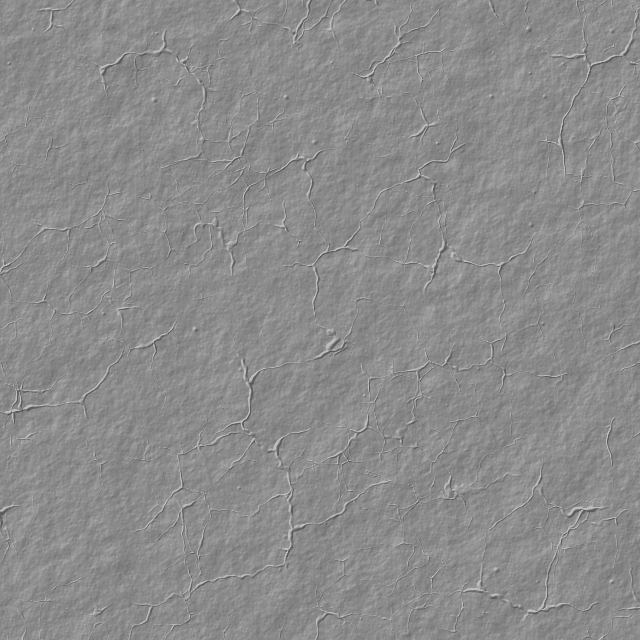
Give the GLSL for this texture map, as a WebGL 2 fragment shader.

```glsl
#version 300 es
precision highp float;
// Grey plaster with raised, branching veins, lit from the upper left.
// A height field of grain, Voronoi-edge veins and small bumps is shaded
// by its slope along the light direction.
uniform vec2 u_resolution;
out vec4 fragColor;

float hash(vec2 p) {
    return fract(sin(dot(p, vec2(127.1, 311.7))) * 43758.545);
}

vec2 hash2(vec2 p) {
    return vec2(hash(p), hash(p + 57.3));
}

float noise(vec2 p) {
    vec2 i = floor(p), f = fract(p);
    f = f * f * (3.0 - 2.0 * f);
    return mix(mix(hash(i), hash(i + vec2(1, 0)), f.x),
               mix(hash(i + vec2(0, 1)), hash(i + vec2(1, 1)), f.x), f.y);
}

// Rough surface: finer octaves are steeper than broad ones
float grain(vec2 p) {
    float height = 0.0, freq = 13.0;
    mat2 turn = mat2(0.8, 0.6, -0.6, 0.8);
    for (int i = 0; i < 5; i++) {
        float steepness = 0.017 + 0.009 * float(i);
        height += steepness * noise(p * freq + float(i) * 17.0) / freq;
        p = turn * p;
        freq *= 2.2;
    }
    return height;
}

// Vector noise around zero
vec2 jitter(vec2 p) {
    return vec2(noise(p), noise(p + 31.7)) - 0.5;
}

// Bends straight cell edges into wandering, ragged lines
vec2 wander(vec2 p) {
    return p + 0.05 * jitter(p * 11.0) + 0.016 * jitter(p * 42.0 + 7.0)
             + 0.005 * jitter(p * 115.0 + 3.0);
}

// Ridges along Voronoi edges, thickest where three cells meet
float veins(vec2 p, float cells, float thickness, float seed) {
    vec2 q = p * cells + seed, base = floor(q);
    vec2 nearest = vec2(0), second = vec2(0);
    vec3 dist = vec3(9);
    for (int y = -1; y <= 1; y++) {
        for (int x = -1; x <= 1; x++) {
            vec2 cell = base + vec2(x, y);
            vec2 toSite = cell + hash2(cell) - q;
            float d = length(toSite);
            if (d < dist.x) {
                dist = vec3(d, dist.xy);
                second = nearest;
                nearest = toSite;
            } else if (d < dist.y) {
                dist = vec3(dist.x, d, dist.y);
                second = toSite;
            } else {
                dist.z = min(dist.z, d);
            }
        }
    }
    float edge = dot(0.5 * (nearest + second), normalize(second - nearest)) / cells;
    float patches = smoothstep(0.4, 0.8, noise(p * 10.0 + seed * 3.0));
    float branch = mix(1.0, 0.3, smoothstep(0.0, 0.4, dist.z - dist.x));
    float beads = 0.35 + 1.2 * noise(p * 130.0 + seed);
    float width = thickness * patches * branch * beads;
    return width * (1.0 - smoothstep(0.0, width + 0.0007, edge));
}

// Sparse round bumps, at most one per cell
float bumps(vec2 p) {
    vec2 q = p * 15.0, cell = floor(q);
    vec2 center = 0.2 + 0.6 * hash2(cell + 9.0);
    float radius = mix(0.002, 0.006, pow(hash(cell + 4.0), 3.0));
    float d = length(fract(q) - center) / 15.0;
    float present = step(0.68, hash(cell + 21.0));
    return present * radius * (1.0 - smoothstep(0.0, radius, d));
}

float surface(vec2 p) {
    vec2 bent = wander(p);
    float ridges = veins(bent, 7.0, 0.0046, 3.7) + veins(bent, 11.0, 0.0028, 41.2)
                 + veins(bent, 16.0, 0.0016, 12.4);
    return grain(p) + 0.2 * ridges + 0.12 * bumps(p);
}

void main() {
    vec2 p = gl_FragCoord.xy / min(u_resolution.x, u_resolution.y);
    vec2 towardLight = 0.0009 * normalize(vec2(-1.0, 0.9));
    float behind = surface(p - towardLight);
    float ahead = surface(p + towardLight);
    float slope = (behind - ahead) / 0.0018;

    // Lit sides rise further than shaded sides fall
    float shade = 0.544 + slope * (slope > 0.0 ? 1.05 : 0.85);
    fragColor = vec4(vec3(clamp(shade, 0.36, 0.74)), 1.0);
}
```
